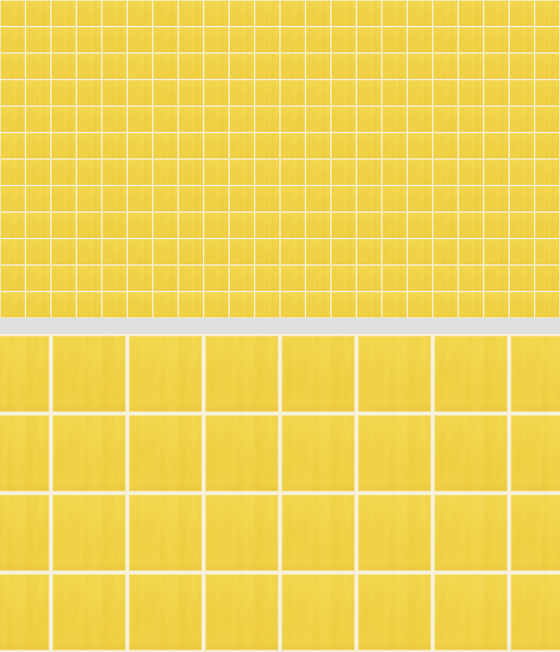
Top, the full canvas; bottom, a detail of the centre.
Write a Shadertoy shader that draws this texture.

```glsl
// Yellow ceramic wall tiles with faint vertical streaks and pale grout, 22 across by 12 down.

const vec2 TILE_COUNT = vec2(22.0, 12.0);
const float GROUT_HALF_WIDTH = 0.0021;   // in canvas heights
const float GROUT_SOFTNESS = 0.0012;

const vec3 AMBER = vec3(0.925, 0.775, 0.195);
const vec3 LEMON = vec3(0.960, 0.875, 0.365);
const vec3 RIM   = vec3(0.910, 0.730, 0.220);
const vec3 GROUT = vec3(0.970, 0.950, 0.870);

float hash(vec2 p) {
    uvec2 q = uvec2(ivec2(p)) * uvec2(1597u, 3812u) + uvec2(77u, 191u);
    uint n = (q.x ^ q.y) * 747796u + 2891u;
    n = (n ^ (n >> 15u)) * 277803u;
    n = (n ^ (n >> 13u)) * 668265u;
    return float((n ^ (n >> 16u)) & 65535u) / 65535.0;
}

vec2 gradientAt(vec2 lattice, vec2 period) {
    float angle = 6.28318 * hash(mod(lattice, period));
    return vec2(cos(angle), sin(angle));
}

// Gradient noise that wraps after a whole number of lattice cells.
float gradientNoise(vec2 p, vec2 period) {
    vec2 i = floor(p), f = p - i;
    vec2 u = f * f * f * (f * (f * 6.0 - 15.0) + 10.0);
    vec2 e = vec2(1.0, 0.0);
    float a = dot(gradientAt(i, period), f);
    float b = dot(gradientAt(i + e.xy, period), f - e.xy);
    float c = dot(gradientAt(i + e.yx, period), f - e.yx);
    float d = dot(gradientAt(i + e.xx, period), f - e.xx);
    return mix(mix(a, b, u.x), mix(c, d, u.x), u.y);
}

// Stretched octaves give the vertical brush marks of one tile.
float streaks(vec2 p) {
    float sum = 0.0, weight = 0.5;
    vec2 period = vec2(6.0, 1.0);
    for (int octave = 0; octave < 3; octave++) {
        sum += weight * gradientNoise(p * period + vec2(0.0, 0.37), period);
        period *= 2.0;
        weight *= 0.6;
    }
    return sum;
}

// Glaze: lighter at the top, warmer at the foot, with a small tone shift per tile.
vec3 glaze(vec2 p, vec2 id) {
    float tone = 0.5 + 0.22 * (p.y - 0.5) + 0.55 * streaks(p);
    tone += 0.06 * (hash(id) - 0.5);
    vec3 color = mix(AMBER, LEMON, clamp(tone, 0.0, 1.0));
    float stain = 0.6 + 0.8 * gradientNoise(p * vec2(8.0, 1.0), vec2(8.0, 1.0));
    float foot = 1.0 - smoothstep(0.03, 0.14, p.y);
    return mix(color, RIM, 0.5 * foot * stain);
}

// Coverage of a grout line at distance d from its centre.
float lineCoverage(float d, float halfWidth, float soft) {
    return 1.0 - smoothstep(halfWidth - soft, halfWidth + soft, d);
}

void mainImage(out vec4 fragColor, in vec2 fragCoord) {
    float aspect = iResolution.x / iResolution.y;
    vec2 cell = fragCoord / iResolution.xy * TILE_COUNT;
    vec2 id = mod(floor(cell), TILE_COUNT);
    vec2 local = fract(cell);

    // Distance to the nearest joints, in canvas heights.
    vec2 tileSize = vec2(aspect, 1.0) / TILE_COUNT;
    vec2 d = min(local, 1.0 - local) * tileSize;
    float soft = max(GROUT_SOFTNESS, 0.75 / iResolution.y);
    float across = lineCoverage(d.x, GROUT_HALF_WIDTH, soft);
    float down = lineCoverage(d.y, GROUT_HALF_WIDTH, soft);

    vec3 color = mix(glaze(local, id), GROUT, max(across, down));
    fragColor = vec4(color, 1.0);
}
```
